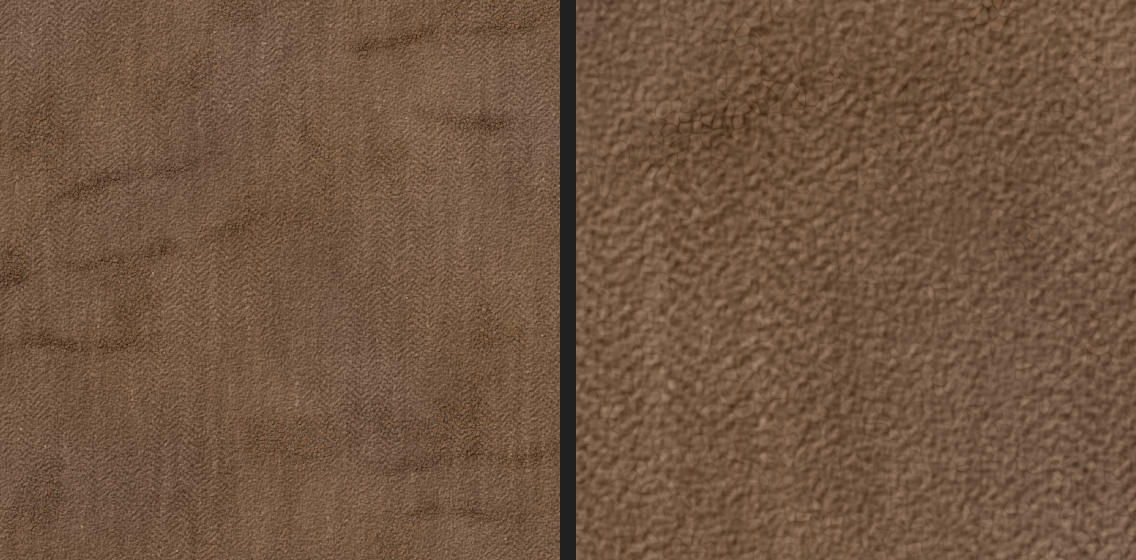
Left: the whole. Right: its middle third, enlarged.
This texture is drawn by a Shadertoy shader. Its source:

```glsl
// Worn brown herringbone cloth caked with dry earth: zigzag ribs and pale
// vertical threads under lit gradient-noise grit, with cellular crumbs whose
// cracks gather in scattered patches and along long, gently rising wrinkles.

const vec3  EARTH = vec3(0.464, 0.359, 0.278);
const vec3  TONE_AXIS = vec3(1.0, 0.95, 0.92);   // dark-to-light direction
const vec3  WARM_SHIFT = vec3(0.012, 0.000, -0.016);
const vec3  RUST = vec3(0.50, 0.33, 0.18);
const vec3  PALE_GRIT = vec3(0.72, 0.62, 0.52);
const float COLUMNS = 34.0;       // herringbone columns across the canvas
const float RIBS = 84.0;          // ribs up the canvas
const float RIB_RISE = 2.1;       // ribs climbed while crossing one column
const float RIB_DEPTH = 0.036;
const float THREAD_GLOW = 0.11;
const float GRIT_SCALE = 205.0;
const float GRIT_CONTRAST = 0.115;
const float CRUMB_SCALE = 145.0;
const float CRUMB_CONTRAST = 0.06;
const float CRACK_DEPTH = 0.12;
const float WRINKLE_DEPTH = 0.042;
const int   WRINKLES = 7;
const float FLECK_SCALE = 46.0;

vec2 hash2(vec2 p) {
    vec3 q = fract(p.xyx * vec3(0.1031, 0.1030, 0.0973));
    q += dot(q, q.yzx + 33.33);
    return fract((q.xx + q.yz) * q.zy);
}

float cornerSlope(vec2 cell, vec2 offset) {
    float angle = 6.2832 * hash2(cell).x;
    return dot(vec2(cos(angle), sin(angle)), offset);
}

float gradientNoise(vec2 p) {
    vec2 i = floor(p), f = fract(p);
    vec2 u = f * f * f * (f * (f * 6.0 - 15.0) + 10.0);
    vec2 e = vec2(1.0, 0.0);
    return mix(mix(cornerSlope(i, f), cornerSlope(i + e, f - e), u.x),
               mix(cornerSlope(i + e.yx, f - e.yx), cornerSlope(i + e.xx, f - e.xx), u.x), u.y);
}

float gritHeight(vec2 p) {
    return gradientNoise(p * GRIT_SCALE)
         + 0.7 * gradientNoise(p * GRIT_SCALE * 0.47 + 17.0)
         + 0.5 * gradientNoise(p * GRIT_SCALE * 1.45 + 41.0);
}

// x: crack strength between crumbs, y: random value of the nearest crumb
vec2 crumbs(vec2 p) {
    vec2 cell = floor(p), f = fract(p);
    float nearest = 8.0, second = 8.0, id = 0.0;
    for (int j = -1; j <= 1; j++)
    for (int i = -1; i <= 1; i++) {
        vec2 o = vec2(i, j), h = hash2(cell + o + 7.0);
        float d = length(o + h - f);
        if (d < nearest) { second = nearest; nearest = d; id = h.x; }
        else second = min(second, d);
    }
    return vec2(1.0 - smoothstep(0.0, 0.3, second - nearest), id);
}

// x: broad broken band, y: thin crease at its core
vec2 wrinkles(vec2 p) {
    vec2 result = vec2(0.0);
    float wobble = 0.012 * gradientNoise(p * 32.0) + 0.006 * gradientNoise(p * 80.0);
    for (int i = 0; i < WRINKLES; i++) {
        float n = float(i);
        vec2 h = hash2(vec2(n * 3.0 + 2.0, 11.0)), k = hash2(vec2(n + 5.0, 29.0));
        vec2 q = p - vec2(h.x, (n + 0.2 + 0.6 * h.y) / float(WRINKLES));
        float reach = mix(0.18, 0.42, k.x);
        float d = q.y - mix(-0.12, 0.38, k.y) * q.x + wobble
                + 0.05 * gradientNoise(vec2(q.x * 6.0, n * 3.7 + 0.4));
        float along = 1.0 - smoothstep(0.25 * reach, reach, abs(q.x));
        vec2 profile = exp(-d * d / vec2(0.00026, 0.000010));
        result = max(result, profile * along);
    }
    return result * smoothstep(-0.5, 0.35, gradientNoise(p * 11.0 + 5.0));
}

void mainImage(out vec4 fragColor, in vec2 fragCoord) {
    vec2 p = fragCoord / iResolution.y;
    float patches = gradientNoise(p * 3.1 + 2.0) + 0.7 * gradientNoise(p * 7.3 + 9.0)
                  + 0.6 * gradientNoise(p * 19.0 + 4.0);
    vec2 wrinkle = wrinkles(p);

    // Herringbone ribs, worn away in places
    vec2 cloth = p + 0.004 * vec2(gradientNoise(p * 9.0), gradientNoise(p * 11.0 + 31.0));
    float zigzag = abs(fract(cloth.x * COLUMNS * 0.5) * 2.0 - 1.0);
    float phase = cloth.y * RIBS + zigzag * RIB_RISE + 0.3 * gradientNoise(p * 70.0);
    float wear = mix(0.35, 1.0, smoothstep(-0.35, 0.3, gradientNoise(p * 5.0 + 13.0)));
    float tone = RIB_DEPTH * wear * (1.0 - 0.7 * wrinkle.x) * sin(6.2832 * phase);

    // Vertical threads and grainy pale seams between columns
    tone += 0.040 * gradientNoise(vec2(cloth.x * 62.0, p.y * 6.0));
    float seam = smoothstep(0.5, 1.0, abs(2.0 * zigzag - 1.0));
    seam *= smoothstep(0.0, 0.4, gradientNoise(vec2(cloth.x * COLUMNS, p.y * 8.0 + 3.0)));
    tone += THREAD_GLOW * seam * smoothstep(-0.05, 0.4, gradientNoise(p * 150.0));

    // Grit lit from the upper left
    vec2 lightStep = vec2(-0.0015, 0.0018);
    tone += GRIT_CONTRAST * (gritHeight(p) - gritHeight(p + lightStep));
    tone += 0.032 * patches + 0.012 * (p.x + p.y - 1.0);

    // Crumbs and cracks, strongest in scars and wrinkles
    vec2 crumb = crumbs(p * CRUMB_SCALE + 0.6 * gradientNoise(p * 90.0));
    float scar = smoothstep(0.15, 0.5, gradientNoise(p * 6.5 + 23.0) + 0.4 * gradientNoise(p * 21.0));
    float broken = clamp(0.3 + 0.5 * scar + 0.7 * wrinkle.x, 0.0, 1.0);
    tone += CRUMB_CONTRAST * (crumb.y - 0.5) * (1.0 - crumb.x);
    tone -= CRACK_DEPTH * broken * crumb.x;
    tone -= WRINKLE_DEPTH * (wrinkle.x + 0.6 * wrinkle.y) + 0.012 * scar;

    vec3 color = EARTH + TONE_AXIS * tone;
    color += WARM_SHIFT * gradientNoise(p * 3.7 + 51.0);
    float rust = smoothstep(0.82, 0.95, crumb.y) * (1.0 - crumb.x);
    color = mix(color, RUST, 0.4 * rust * max(scar, 0.5 * wrinkle.x));

    // Sparse pale grit
    vec2 cell = floor(p * FLECK_SCALE), h = hash2(cell + 61.0), k = hash2(cell + 93.0);
    float d = length(fract(p * FLECK_SCALE) - mix(vec2(0.2), vec2(0.8), h));
    float fleck = (1.0 - smoothstep(0.04, 0.13, d)) * step(0.988, k.x);
    color = mix(color, PALE_GRIT, 0.8 * fleck);
    fragColor = vec4(clamp(color, 0.0, 1.0), 1.0);
}
```
